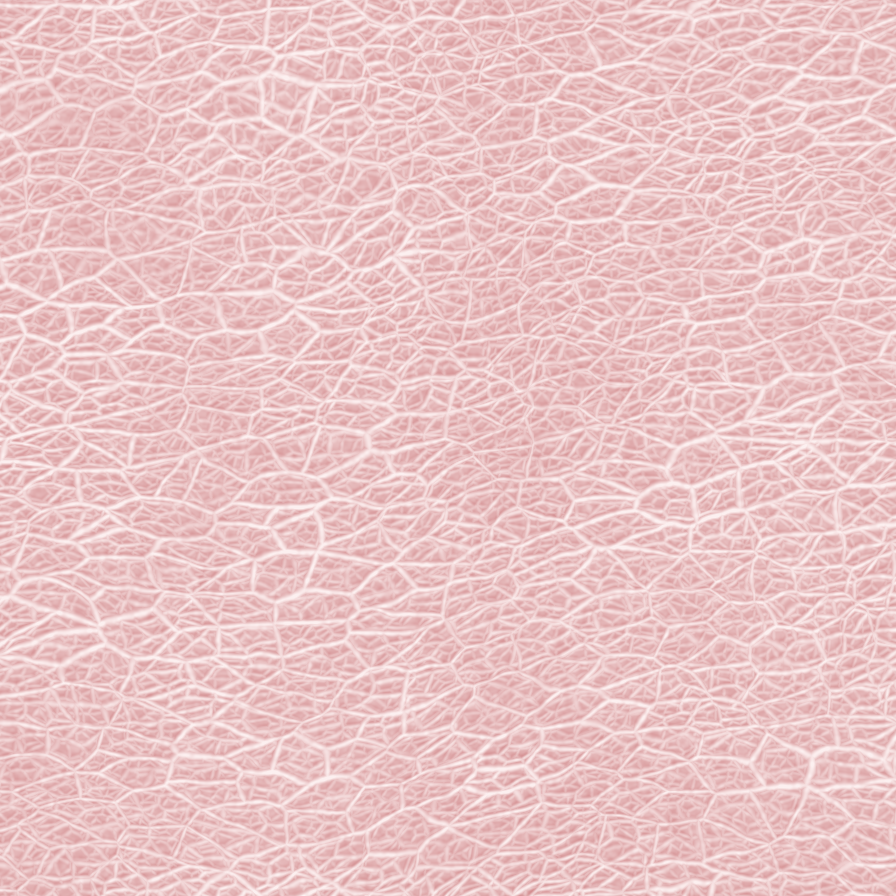
Write a WebGL 2 fragment shader that draws this texture.

```glsl
#version 300 es
precision highp float;

// Soft pink leather: three nested networks of stretched Voronoi creases
// over a fine mottled grain. The creases are pale, and a light from above
// shades their walls through a difference of the groove depth.

uniform vec2 u_resolution;
out vec4 outColor;

const vec3 SHADOW = vec3(0.81, 0.51, 0.52);
const vec3 HIGHLIGHT = vec3(0.99, 0.94, 0.94);
const vec2 LIGHT_DIR = vec2(-0.34, 0.94);
const float GRAIN_ANGLE = 0.14;

vec2 hash2(vec2 p) {
    vec3 q = fract(p.xyx * vec3(0.1031, 0.1030, 0.0973));
    q += dot(q, q.yzx + 33.33);
    return fract((q.xx + q.yz) * q.zy);
}

// Two independent channels of smooth value noise, each 0 to 1
vec2 noise2(vec2 p) {
    vec2 cell = floor(p);
    vec2 f = fract(p);
    f = f * f * (3.0 - 2.0 * f);
    vec2 low = mix(hash2(cell), hash2(cell + vec2(1, 0)), f.x);
    vec2 high = mix(hash2(cell + vec2(0, 1)), hash2(cell + 1.0), f.x);
    return mix(low, high, f.y);
}

vec2 rotate(vec2 p, float angle) {
    float c = cos(angle), s = sin(angle);
    return vec2(c * p.x + s * p.y, c * p.y - s * p.x);
}

// Distance in canvas units to the nearest border of stretched Voronoi cells
float borderDistance(vec2 p, vec2 frequency, float seed) {
    vec2 q = p * frequency + seed;
    vec2 cell = floor(q);
    vec2 f = q - cell;
    vec2 nearestCell = vec2(0);
    vec2 nearest = vec2(8);
    for (int y = -1; y <= 1; y++) {
        for (int x = -1; x <= 1; x++) {
            vec2 offset = vec2(x, y);
            vec2 r = offset + hash2(cell + offset) - f;
            if (dot(r, r) < dot(nearest, nearest)) {
                nearest = r;
                nearestCell = offset;
            }
        }
    }
    float border = 1.0;
    for (int y = -2; y <= 2; y++) {
        for (int x = -2; x <= 2; x++) {
            vec2 offset = nearestCell + vec2(x, y);
            vec2 r = offset + hash2(cell + offset) - f;
            vec2 across = r - nearest;
            if (dot(across, across) > 1e-5) {
                float d = dot(0.5 * (r + nearest), across);
                border = min(border, d / length(across * frequency));
            }
        }
    }
    return border;
}

float crease(float dist, float width) {
    return 1.0 - smoothstep(0.0, width, dist);
}

// Bend the crease networks at broad, middle and small scales
vec2 warp(vec2 p) {
    vec2 bent = p + 0.05 * (noise2(p * 3.0 + 7.0) - 0.5);
    bent += 0.013 * (noise2(p * 13.0 + 31.0) - 0.5);
    return bent + 0.005 * (noise2(p * 48.0 + 59.0) - 0.5);
}

float grooveDepth(vec2 p) {
    vec2 q = rotate(warp(p), GRAIN_ANGLE);
    vec2 wear = noise2(p * vec2(9.0, 14.0) + 83.0);

    float folds = crease(borderDistance(q, vec2(15, 29), 11.0), mix(0.0035, 0.0075, wear.x));
    float pebbles = crease(borderDistance(q, vec2(31, 52), 140.0), 0.0048);
    float pores = crease(borderDistance(q, vec2(68, 92), 270.0), 0.0034);

    float depth = max(folds * mix(0.65, 1.05, wear.x), pebbles * mix(0.4, 0.8, wear.y));
    depth = max(depth, 0.34 * pores);
    float mottle = noise2(p * vec2(125, 150) + 17.0).x - 0.5;
    return depth + 0.26 * mottle;
}

void main() {
    vec2 p = gl_FragCoord.xy / min(u_resolution.x, u_resolution.y);

    // Groove depth on both sides of the point, along the light
    vec2 halfStep = 0.0015 * LIGHT_DIR;
    float above = grooveDepth(p + halfStep);
    float below = grooveDepth(p - halfStep);
    float pale = 0.5 * (above + below);
    float slope = above - below;

    // Fine speckle and slow drift of tone
    float speckle = noise2(p * 210.0 + 5.0).y - 0.5;
    float drift = noise2(p * 3.5 + 47.0).x - 0.5;

    float tone = 0.43 + 0.46 * pale + 0.48 * slope + 0.16 * speckle + 0.05 * drift;
    outColor = vec4(mix(SHADOW, HIGHLIGHT, clamp(tone, 0.0, 1.0)), 1.0);
}
```
